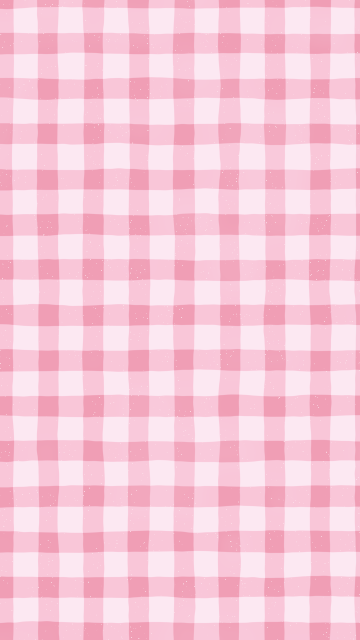
A WebGL 2 fragment shader for this pattern:

```glsl
#version 300 es
precision highp float;
// Hand-painted pink gingham with wavering stripe edges and pale paint flecks.

uniform vec2 u_resolution;
out vec4 outColor;

// Lengths are fractions of the canvas width.
const float PERIOD = 0.1259;                // stripe spacing, about 8 across and 14 down
const float HALF_WIDTH = 0.0283;            // half of a stripe
const vec2 FIRST_STRIPE = vec2(0.008, 0.021);
const float WANDER = 0.0065;                // slow drift of an edge
const float RAGGED = 0.0016;                // fine roughness of an edge
const float FLECK_CELL = 0.0125;
const float FLECK_CHANCE = 0.62;
const float MOTTLE = 0.10;                  // uneven paint strength

const vec3 PAPER = vec3(0.99, 0.91, 0.95);
const vec3 SINGLE_COAT = vec3(0.975, 0.775, 0.848);
const vec3 DOUBLE_COAT = vec3(0.94, 0.62, 0.71);
const vec3 FLECK = vec3(0.99, 0.87, 0.91);

// Integer hash of a lattice point, from 0 to 1.
float hash(vec2 p) {
    uvec2 q = uvec2(ivec2(p)) * uvec2(1597u, 3812u);
    uint n = (q.x ^ (q.y + 7919u)) * 747796405u + 2891336453u;
    n = ((n >> ((n >> 28u) + 4u)) ^ n) * 277803737u;
    n = (n >> 22u) ^ n;
    return float(n >> 8u) / 16777216.0;
}

float noise(vec2 p) {
    vec2 i = floor(p), f = fract(p);
    f = f * f * (3.0 - 2.0 * f);
    float low = mix(hash(i), hash(i + vec2(1, 0)), f.x);
    float high = mix(hash(i + vec2(0, 1)), hash(i + vec2(1, 1)), f.x);
    return mix(low, high, f.y);
}

// Displacement of one edge at distance t along its stripe.
float edgeOffset(float t, float id) {
    float slow = noise(vec2(t / 0.11, id)) - 0.5;
    float fine = noise(vec2(t / 0.022, id + 300.0)) - 0.5;
    return WANDER * slow + RAGGED * fine;
}

// Coverage of parallel stripes: "across" runs over them, "along" follows them.
float stripes(float across, float along, float seed, float pixel) {
    float index = floor(across / PERIOD + 0.5);
    float d = across - index * PERIOD;
    float id = seed + 2.0 * index;
    float left = -HALF_WIDTH + edgeOffset(along, id);
    float right = HALF_WIDTH + edgeOffset(along, id + 1.0);
    float inside = min(d - left, right - d);
    return smoothstep(-0.7 * pixel, 0.7 * pixel, inside);
}

// Small randomly turned flakes, gathered in loose clusters.
float flecks(vec2 p, float pixel) {
    vec2 cell = floor(p / FLECK_CELL);
    float cover = 0.0;
    for (int y = -1; y <= 1; y++) {
        for (int x = -1; x <= 1; x++) {
            vec2 c = cell + vec2(x, y);
            float cluster = smoothstep(0.25, 0.75, noise(c / 3.5 + 90.0));
            float present = step(hash(c + 500.0), FLECK_CHANCE * cluster);
            vec2 jitter = vec2(hash(c + 600.0), hash(c + 700.0));
            float angle = 6.2832 * hash(c + 800.0);
            vec2 axis = vec2(cos(angle), sin(angle));
            vec2 d = p - (c + jitter) * FLECK_CELL;
            float size = mix(0.0007, 0.0021, hash(c + 900.0));
            // Flattened diamond with its long side on the axis
            float dist = abs(dot(d, axis)) + 1.6 * abs(dot(d, vec2(-axis.y, axis.x))) - size;
            float flake = 1.0 - smoothstep(-0.6 * pixel, 0.6 * pixel, dist);
            cover = max(cover, present * flake);
        }
    }
    return cover;
}

void main() {
    float pixel = 1.0 / u_resolution.x;
    vec2 p = gl_FragCoord.xy * pixel;
    vec2 q = p - FIRST_STRIPE;

    // Two crossing sets of stripes
    float vertical = stripes(q.x, p.y, 40.0, pixel);
    float horizontal = stripes(q.y, p.x, 140.0, pixel);
    float single = max(vertical, horizontal);
    float crossing = vertical * horizontal;

    // Slightly uneven paint
    float thin = MOTTLE * smoothstep(0.45, 0.9, noise(p / 0.13 + 30.0));
    vec3 color = mix(PAPER, SINGLE_COAT, single * (1.0 - thin));
    color = mix(color, DOUBLE_COAT, crossing * (1.0 - 2.0 * thin));

    // Flecks show only on paint
    color = mix(color, FLECK, 0.85 * single * flecks(p, pixel));
    outColor = vec4(color, 1.0);
}
```
